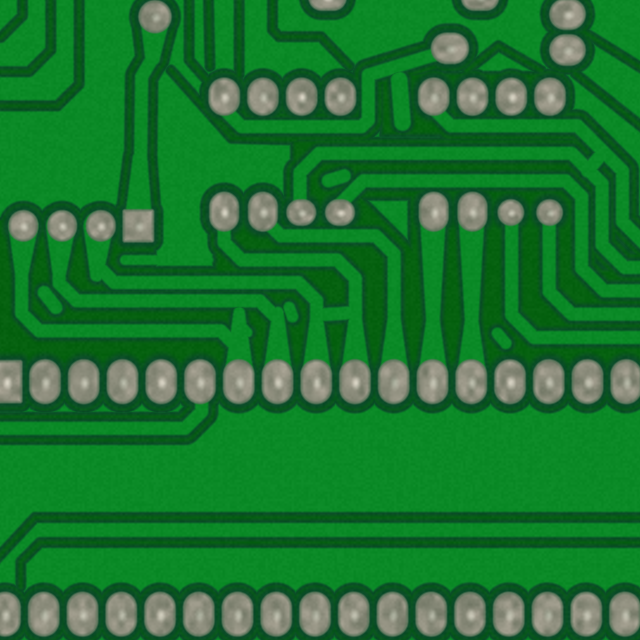
Reproduce this texture procedurally as a WebGL 1 fragment shader.

```glsl
precision highp float;
// Green circuit board: copper pour, routed traces and rows of solder pads.
// Distance fields of segments and chamfered elbows are merged into layers.
// Board units: 768 across the canvas, y pointing down.
uniform vec2 u_resolution;

vec2 p;             // current point on the board
float pad = 999.0;  // distance to the nearest pad
vec2 padUV, padId;  // position inside that pad, and its seed

float hash(vec2 q) {
  return fract(sin(dot(q, vec2(127.1, 311.7))) * 43758.5453);
}

float noise(vec2 q) {
  vec2 i = floor(q), f = smoothstep(0.0, 1.0, fract(q)), k = vec2(0, 1);
  return mix(mix(hash(i), hash(i + k.yx), f.x),
             mix(hash(i + k), hash(i + k.yy), f.x), f.y);
}

float box(vec4 b) {
  vec2 d = max(b.xy - p, p - b.zw);
  return max(d.x, d.y);
}

// Segment s.xy to s.zw whose radius runs from ra to rb.
float taper(vec4 s, float ra, float rb) {
  vec2 d = s.zw - s.xy;
  float h = clamp(dot(p - s.xy, d) / dot(d, d), 0.0, 1.0);
  return length(p - s.xy - d * h) - mix(ra, rb, h);
}

float seg(vec4 s) { return taper(s, 0.0, 0.0); }

// Runs horizontally from s.xy, turns through a chamfer, then vertically to s.zw.
float elbow(vec4 s, float cut) {
  vec2 dir = sign(s.zw - s.xy) * cut;
  vec2 a = vec2(s.z - dir.x, s.y), b = vec2(s.z, s.y + dir.y);
  return min(seg(vec4(a, b)), min(seg(vec4(s.xy, a)), seg(vec4(b, s.zw))));
}

// Row of pads: centre and half size of the first, index of the last.
// A negative index gives one square pad.
void row(vec4 s, float last) {
  float i = clamp(floor((p.x - s.x) / 46.5 + 0.5), 0.0, max(last, 0.0));
  vec2 q = p - s.xy - vec2(46.5 * i, 0);
  float corner = last < 0.0 ? 3.0 : min(s.z, s.w);
  vec2 e = abs(q) - s.zw + corner;
  float d = length(max(e, 0.0)) + min(max(e.x, e.y), 0.0) - corner;
  if (d < pad) { pad = d; padUV = q / s.zw; padId = s.xy + i; }
}

float traces() {
  float d = 999.0, flare = 999.0;
  // fan running down into the long pad row
  for (float i = 0.0; i < 7.0; i++) {
    bool left = i < 3.0;
    float y = left ? 397.0 + i * (7.0 * i - 43.0) : 399.0 - 29.0 * i;
    float start = left ? 26.0 + 45.0 * i : 128.0 + 47.0 * i;
    float end = 287.0 + 46.5 * i, mid = 0.5 * (start + end);
    if (i < 5.0) {
      d = min(d, elbow(vec4(mid, y, start, 265), 21.0));
      d = min(d, elbow(vec4(mid, y, end, 440), 22.0));
    } else flare = min(flare, taper(vec4(end, 255, end, 390), 16.0, 8.0));
    if (left) flare = min(flare, taper(vec4(start + 2.0, 272, start, 330), 18.0, 8.0));
    flare = min(flare, taper(vec4(end, 375, end, 445), 7.0, 17.0));
  }
  // nested bends leaving on the right
  for (float i = 0.0; i < 5.0; i++) {
    bool inner = i < 2.0;
    float x = inner ? 614.0 + 45.0 * i : 649.0 + 24.5 * i;
    d = min(d, elbow(vec4(790, 405.0 - 28.0 * i, x, inner ? 265 : 240), 27.0));
    if (!inner) d = min(d, elbow(vec4(560, 283.0 - 33.0 * i, x, 240), 17.5 * i - 16.0));
  }
  d = min(d, elbow(vec4(560, 217, 408, 246), 28.0));
  d = min(d, elbow(vec4(560, 184, 360, 240), 23.0));
  d = min(d, elbow(vec4(570, 151, 521, 125), 20.0));
  d = min(d, min(seg(vec4(705, 205, 722, 185)), seg(vec4(380, 378, 427, 375))));
  // upper link, lone pad lead, lower left lead
  d = min(d, elbow(vec4(350, 152, 270, 128), 20.0));
  d = min(d, elbow(vec4(350, 152, 442, 90), 8.0));
  d = min(d, min(seg(vec4(442, 90, 540, 60)), seg(vec4(183, 70, 170, 92))));
  d = min(d, min(seg(vec4(170, 92, 168, 250)), elbow(vec4(-9, 514, 242, 470), 20.0)));
  flare = min(flare, taper(vec4(166, 268, 168, 190), 17.0, 9.0));
  return min(d - 8.0, min(flare, taper(vec4(186, 22, 183, 70), 18.0, 9.0)));
}

float gaps() {
  float d = 999.0;
  for (float i = 0.0; i < 3.0; i++)
    d = min(d, elbow(vec4(-9, 127.0 - 41.0 * i, 95.0 - 34.0 * i, -9), 26.0));
  d = min(d, min(seg(vec4(227, -9, 227, 72)), seg(vec4(227, 72, 256, 105))));
  d = min(d, min(seg(vec4(250, -9, 252, 80)), seg(vec4(287, -9, 287, 90))));
  d = min(d, min(seg(vec4(205, 84, 278, 166)), seg(vec4(278, 166, 355, 168))));
  d = min(d, min(elbow(vec4(385, 44, 327, -9), 8.0), seg(vec4(385, 44, 420, 80))));
  d = min(d, min(seg(vec4(560, 85, 598, 55)), seg(vec4(598, 55, 650, 85))));
  d = min(d, min(seg(vec4(690, 88, 780, 160)), seg(vec4(700, 38, 780, 88))));
  d = min(d, min(seg(vec4(-9, 676, 42, 621)), seg(vec4(42, 621, 780, 621))));
  d = min(d, elbow(vec4(780, 651, 25, 704), 23.0)) - 6.5;
  // broad bare areas
  d = min(d, min(box(vec4(-9, 260, 188, 440)), box(vec4(-9, 320, 780, 440))));
  d = min(d, min(box(vec4(255, 238, 690, 440)), box(vec4(348, 165, 690, 440))));
  return min(d, box(vec4(455, 85, 680, 165)));
}

float islands() {
  float d = min(seg(vec4(150, 312, 250, 312)), seg(vec4(289, 390, 297, 399))) - 6.0;
  d = min(d, seg(vec4(479, 96, 483, 147)) - 10.0);
  d = min(d, max(max(241.0 - p.y, p.x - 489.0), 0.7 * (p.y - p.x + 202.0)));
  d = min(d, min(seg(vec4(394, 217, 413, 211)), seg(vec4(53, 351, 67, 369))) - 8.0);
  return min(d, min(seg(vec4(347, 369, 351, 380)), seg(vec4(597, 400, 607, 412))) - 7.0);
}

void main() {
  p = gl_FragCoord.xy / u_resolution * 768.0;
  p.y = 768.0 - p.y;

  for (float j = 0.0; j < 2.0; j++) {
    float x = 269.0 + 251.5 * j;
    row(vec4(x, 116, 19, 23), 3.0);
    row(vec4(x, 254, 18, 24), 1.0);
    row(vec4(x + 92.5, 255, 18.0 - 2.0 * j, 16), 1.0);
    row(vec4(681, 17.0 + 43.0 * j, 22, 19), 0.0);
    row(vec4(393.0 + 183.0 * j, -3, 23, 16), 0.0);
  }
  row(vec4(28, 271, 18, 19), 2.0);
  row(vec4(166, 271, 19, 20), -1.0);
  row(vec4(8, 458, 19, 26), -1.0);
  row(vec4(54, 458, 19, 27), 15.0);
  row(vec4(6, 737, 19, 27), 16.0);
  row(vec4(186, 20, 20, 20), 0.0);
  row(vec4(540, 58, 23, 19), 0.0);

  // copper is the pour outside all gaps, plus traces and islands
  float trace = traces();
  float gap = min(gaps(), min(trace - 12.0, pad - 11.0));
  float copper = min(-gap, min(trace, islands()));
  float grain = noise(p * 0.35) - 0.5;
  vec3 bare = mix(vec3(0.04, 0.29, 0.16), vec3(0.02, 0.38, 0.06),
                  smoothstep(0.0, 12.0, min(pad, copper * 1.5)));
  vec3 col = mix(vec3(0.04, 0.54, 0.15), bare, smoothstep(-2.0, 2.0, copper));

  // solder: mottled dome, dull rim and a small highlight
  vec3 solder = mix(vec3(0.46, 0.48, 0.41), vec3(0.66, 0.64, 0.58), noise(padUV * 2.3 + padId));
  solder = mix(solder, vec3(0.36, 0.46, 0.36), smoothstep(-5.0, 0.0, pad));
  solder += 0.2 * smoothstep(0.4, 0.0, length(padUV - 0.07));
  col = mix(solder, col, smoothstep(-1.5, 1.5, pad));
  gl_FragColor = vec4(col + 0.03 * grain, 1);
}
```
